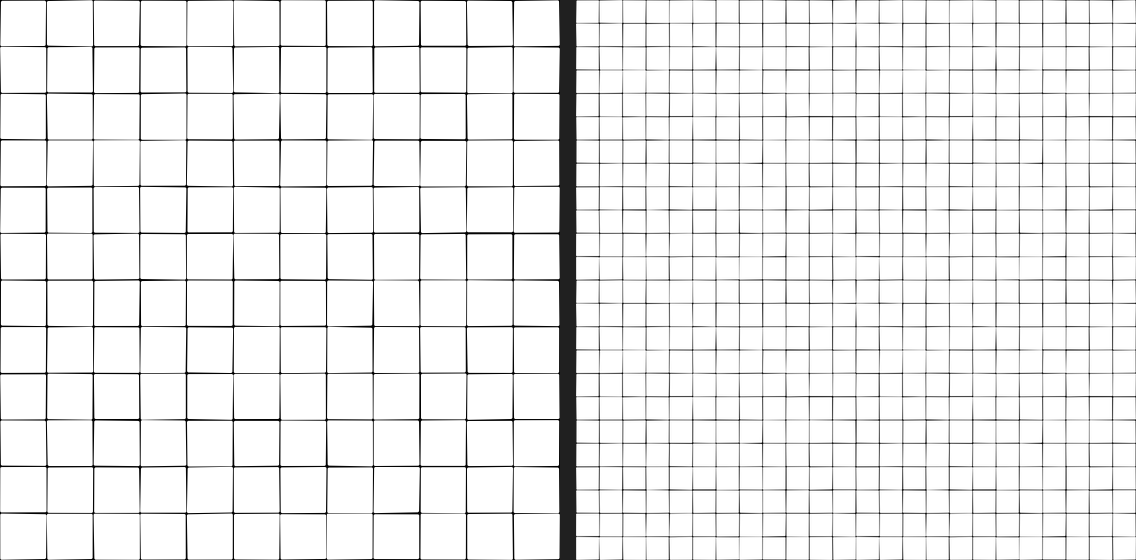
Left, the tile; right, the same tile 2 across and 2 down.
Give the GLSL for this pattern, as a Shadertoy shader.

```glsl
#define CELLS 12.0          // repeats across and down
#define INSET_MIN 0.002     // smallest corner inset, in cells
#define INSET_MAX 0.023     // largest corner inset, in cells
#define CORNER_RADIUS 0.035 // rounding of each tile, in cells
#define PAPER vec3(1.0)
#define INK vec3(0.01)

vec2 hash22(vec2 p) {
    vec3 q = fract(p.xyx * vec3(0.1031, 0.1030, 0.0973));
    q += dot(q, q.yzx + 33.33);
    return fract((q.xx + q.yz) * q.zy);
}

// Random inset of one tile corner; the cell index wraps at the canvas edge
vec2 cornerInset(vec2 cell, vec2 corner) {
    vec2 id = mod(cell, CELLS) * 2.0 + corner;
    return mix(vec2(INSET_MIN), vec2(INSET_MAX), hash22(id + 7.0));
}

float roundedBox(vec2 p, vec2 halfSize, float radius) {
    vec2 q = abs(p) - halfSize + radius;
    return length(max(q, 0.0)) + min(max(q.x, q.y), 0.0) - radius;
}

// Signed distance to a hand-cut tile with slightly skewed sides
float tileDistance(vec2 p, vec2 cell) {
    vec2 local = p - cell;
    vec2 t = clamp(local, 0.0, 1.0);
    vec2 bl = cornerInset(cell, vec2(0.0, 0.0));
    vec2 br = cornerInset(cell, vec2(1.0, 0.0));
    vec2 tl = cornerInset(cell, vec2(0.0, 1.0));
    vec2 tr = cornerInset(cell, vec2(1.0, 1.0));
    vec2 low = vec2(mix(bl.x, tl.x, t.y), mix(bl.y, br.y, t.x));
    vec2 high = 1.0 - vec2(mix(br.x, tr.x, t.y), mix(tl.y, tr.y, t.x));
    return roundedBox(local - 0.5 * (low + high), 0.5 * (high - low), CORNER_RADIUS);
}

void mainImage(out vec4 fragColor, in vec2 fragCoord) {
    vec2 p = fragCoord / iResolution.xy * CELLS;
    float pixel = CELLS / min(iResolution.x, iResolution.y);

    // Add the coverage of the four nearest tiles so thin gaps stay smooth
    vec2 base = floor(p - 0.5);
    float paper = 0.0;
    for (int j = 0; j < 2; j++) {
        for (int i = 0; i < 2; i++) {
            float d = tileDistance(p, base + vec2(i, j));
            paper += clamp(0.5 - d / pixel, 0.0, 1.0);
        }
    }

    fragColor = vec4(mix(INK, PAPER, min(paper, 1.0)), 1.0);
}
```
